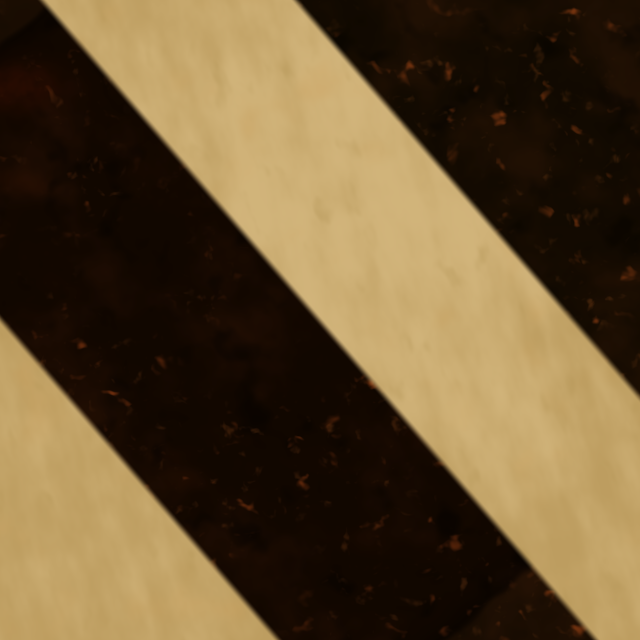
Give the GLSL for this texture, as a WebGL 1 fragment shader.

```glsl
precision highp float;
// Diagonal inlaid bands of cream marble and dark, rust-flecked stone.
uniform vec2 u_resolution;

vec2 gradientAt(vec2 cell) {
  vec2 h = vec2(dot(cell, vec2(127.1, 311.7)), dot(cell, vec2(269.5, 183.3)));
  return 2.0 * fract(sin(h) * 43758.55) - 1.0;
}

float gradientNoise(vec2 p) {
  vec2 i = floor(p), f = fract(p);
  vec2 u = f * f * f * (f * (f * 6.0 - 15.0) + 10.0);
  vec2 e = vec2(1.0, 0.0);
  float low = mix(dot(gradientAt(i), f), dot(gradientAt(i + e), f - e), u.x);
  float high = mix(dot(gradientAt(i + e.yx), f - e.yx),
                   dot(gradientAt(i + 1.0), f - 1.0), u.x);
  return mix(low, high, u.y);
}

float fbm(vec2 p) {
  float sum = 0.0, amp = 0.6;
  for (int i = 0; i < 3; i++) {
    sum += amp * gradientNoise(p);
    p = mat2(1.6, 1.2, -1.2, 1.6) * p + 7.3;
    amp *= 0.5;
  }
  return sum;
}

// Pale stone, lightest near the middle, with steep blurred streaks
vec3 creamMarble(vec2 p) {
  vec2 grain = vec2(p.x * 0.96 + p.y * 0.28, p.y * 0.96 - p.x * 0.28);
  float cloud = fbm(p * 5.0 + 3.0);
  float streak = fbm(grain * vec2(20.0, 5.0));
  float mottle = fbm(grain * vec2(26.0, 16.0) + 19.0);
  float centre = 1.0 - smoothstep(0.15, 0.6, length(p - vec2(0.55, 0.65)));
  float tone = 0.3 + 0.5 * centre + 0.55 * cloud + 0.6 * streak + 0.4 * mottle;
  vec3 color = mix(vec3(0.74, 0.615, 0.375), vec3(0.82, 0.705, 0.48), smoothstep(0.0, 1.0, tone));
  float ochre = smoothstep(0.05, 0.45, fbm(p * 9.0 + 41.0));
  color = mix(color, vec3(0.80, 0.63, 0.37), 0.35 * ochre);
  float spot = smoothstep(0.12, 0.45, fbm(grain * vec2(24.0, 13.0) + 67.0));
  return mix(color, vec3(0.68, 0.56, 0.31), 0.35 * spot);
}

// Near-black stone with rust clouds and clustered, irregular flecks
vec3 darkStone(vec2 p, float slab) {
  vec2 q = p + slab * vec2(3.7, 1.9);
  vec2 warped = q + 0.025 * vec2(fbm(q * 14.0), fbm(q * 14.0 + 31.0));
  float cloud = fbm(q * 5.0 + 11.0) + 0.5 * fbm(q * 16.0 + 47.0);
  vec3 color = mix(vec3(0.068, 0.027, 0.0), vec3(0.125, 0.052, 0.01),
                   smoothstep(-0.1, 0.45, cloud + 0.06 * slab));
  color += vec3(0.0, 0.01, 0.002) * slab;
  color += vec3(0.05, 0.014, 0.003) * smoothstep(0.1, 0.5, fbm(q * vec2(4.0, 9.0) + 5.0));
  color *= 1.0 - 0.4 * smoothstep(0.05, 0.35, fbm(warped * 14.0 + 23.0));

  // Flecks are richest on the right slab and sparse along the middle
  float rich = 0.12 * slab + 0.1 * smoothstep(0.3, 0.1, abs(p.y - 0.2));
  float cluster = smoothstep(-0.12, 0.2, fbm(q * 6.0 + 57.0) + rich);
  float fleck = smoothstep(0.16, 0.42, fbm(warped * vec2(26.0, 31.0)));
  float fine = smoothstep(0.14, 0.42, fbm(warped * 38.0 + 13.0));
  color += (vec3(0.36, 0.15, 0.05) * fleck + vec3(0.15, 0.08, 0.03) * fine) * cluster;

  // Rust stain near the upper left
  vec2 stain = (p - vec2(0.02, 0.865)) / vec2(0.07, 0.035);
  return color + vec3(0.12, 0.025, 0.005) * exp(-dot(stain, stain)) * (0.8 + fbm(p * 30.0));
}

void main() {
  vec2 p = gl_FragCoord.xy / u_resolution;
  float across = p.x - (1.0 - p.y) * 0.866 - 0.065;
  float along = dot(p, vec2(0.655, -0.756));

  // One full cream band, and another that fills the lower left corner
  float inside = max(-0.496 - across, min(across, 0.397 - across)) * 0.756;
  float cream = smoothstep(-0.0065, 0.0065, inside);

  float rightSlab = step(0.2, across);
  vec3 dark = darkStone(p, rightSlab);

  // Browner slabs continue beyond the two cross joints
  float joint = max(-0.70 - along, along - 0.456) + 0.012 * gradientNoise(p * 20.0);
  float beyond = smoothstep(-0.008, 0.008, joint) * (1.0 - rightSlab);
  dark += vec3(0.03, 0.022, 0.008) * beyond;
  dark *= 1.0 - 0.5 * (1.0 - rightSlab) * exp(-abs(joint) * 40.0) * (1.0 - beyond);

  gl_FragColor = vec4(mix(dark, creamMarble(p), cream), 1.0);
}
```
